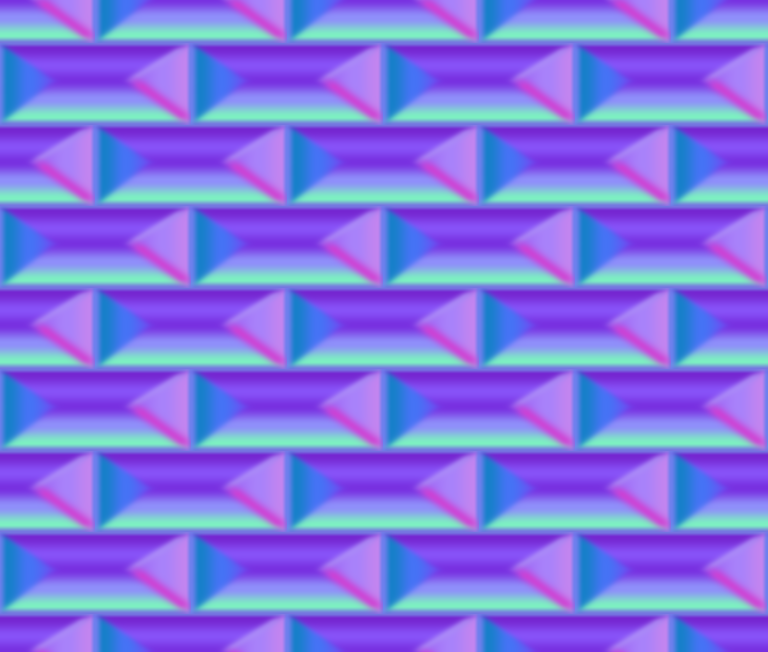
A WebGL 1 fragment shader for this texture map:

```glsl
precision highp float;
// Running bond of bevelled bricks, coloured like a tangent-space normal map.
// Four sloping faces per brick each get a colour ramp from joint to ridge;
// exponential weights blend the faces, and soft creases tint the right hips.

uniform vec2 u_resolution;

const vec2 BRICK_COUNT = vec2(4.0, 8.0);
const vec2 WALL_OFFSET = vec2(0.005, -0.53);  // in bricks, y measured downward
const float LEFT_APEX = 0.29;
const float RIGHT_APEX = 0.68;
const float RIDGE_HEIGHT = 0.46;
const float FACE_SHARPNESS = 20.0;

const vec3 SIDE_JOINT = vec3(0.43, 0.50, 0.93);
const vec3 BED_JOINT = vec3(0.46, 0.46, 0.88);
const vec3 RIDGE = vec3(0.47, 0.19, 0.88);
const vec3 MAGENTA = vec3(0.82, 0.24, 0.82);
const vec3 PALE_LILAC = vec3(0.70, 0.60, 0.97);

// Four-colour gradient that starts at zero and reaches each later stop smoothly.
vec3 ramp(float t, vec3 stops, vec3 a, vec3 b, vec3 c, vec3 d) {
  vec3 color = mix(a, b, smoothstep(0.0, stops.x, t));
  color = mix(color, c, smoothstep(stops.x, stops.y, t));
  return mix(color, d, smoothstep(stops.y, stops.z, t));
}

// Position inside one brick, from its upper left corner; odd rows shift by half.
vec2 brickCell(vec2 uv) {
  vec2 p = vec2(uv.x, 1.0 - uv.y) * BRICK_COUNT + WALL_OFFSET;
  p.x += 0.5 * mod(floor(p.y), 2.0);
  return fract(p);
}

// Height up each face: x left, y right, z top, w bottom; 0 joint, 1 ridge.
vec4 faceHeights(vec2 p) {
  return vec4(p.x / LEFT_APEX, (1.0 - p.x) / (1.0 - RIGHT_APEX),
              p.y / RIDGE_HEIGHT, (1.0 - p.y) / (1.0 - RIDGE_HEIGHT));
}

// Soft line where two faces meet, fading at the joint and past the apex.
float crease(float a, float b, float width) {
  float d = (a - b) / width;
  float along = 0.5 * (a + b);
  return exp(-d * d) * smoothstep(0.0, 0.25, along)
       * (1.0 - smoothstep(0.85, 1.1, along));
}

vec3 brickColor(vec4 h) {
  vec3 left = ramp(h.x, vec3(0.16, 0.55, 1.0), SIDE_JOINT,
                   vec3(0.09, 0.50, 0.79), vec3(0.27, 0.45, 0.96),
                   vec3(0.40, 0.34, 0.96));
  vec3 right = ramp(h.y, vec3(0.09, 0.45, 1.0), SIDE_JOINT,
                    vec3(0.76, 0.52, 0.94), vec3(0.66, 0.51, 0.98),
                    vec3(0.61, 0.38, 0.96));
  vec3 top = ramp(h.z, vec3(0.13, 0.60, 1.0), BED_JOINT,
                  vec3(0.46, 0.15, 0.82), vec3(0.53, 0.32, 0.97), RIDGE);
  vec3 bottom = ramp(h.w, vec3(0.17, 0.58, 1.0), BED_JOINT,
                     vec3(0.49, 0.94, 0.76), vec3(0.56, 0.56, 0.98), RIDGE);

  // The lowest height marks the visible face.
  float lowest = min(min(h.x, h.y), min(h.z, h.w));
  vec4 weight = exp(-FACE_SHARPNESS * (h - lowest));
  weight /= dot(weight, vec4(1.0));
  vec3 color = left * weight.x + right * weight.y
             + top * weight.z + bottom * weight.w;

  // Hip highlights on the right end of the brick.
  color = mix(color, PALE_LILAC, 0.6 * crease(h.y, h.z, 0.13));
  return mix(color, MAGENTA, 0.85 * crease(h.y + 0.07, h.w, 0.17));
}

void main() {
  vec2 uv = gl_FragCoord.xy / u_resolution;
  gl_FragColor = vec4(brickColor(faceHeights(brickCell(uv))), 1.0);
}
```
